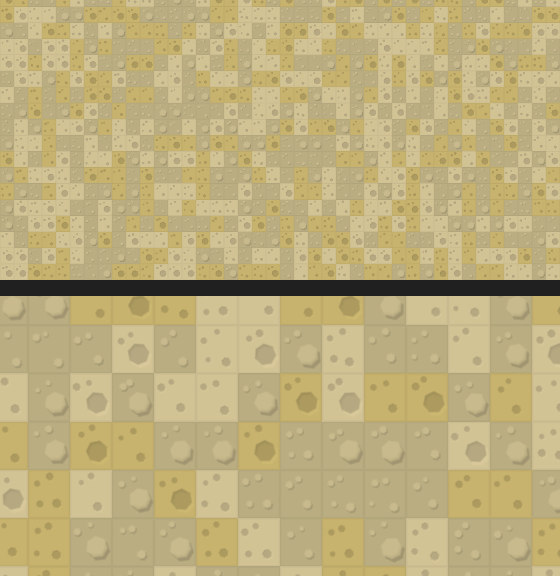
Top: the whole. Bottom: its middle third, enlarged.
Give the GLSL for this pattern, as a Shadertoy shader.

```glsl
// Sandy mosaic of three-tone tiles with faceted pits and raised pebbles.

const vec2  TILE = vec2(0.05, 0.05745);        // tile size, canvas height = 1
const vec3  GREY = vec3(0.73, 0.68, 0.51);
const vec3  CREAM = vec3(0.825, 0.765, 0.585);
const vec3  OCHRE = vec3(0.78, 0.70, 0.43);
const float GREY_SHARE = 0.36;
const float CREAM_SHARE = 0.33;
const float BIG_SHARE = 0.36;                  // tiles with a large stone
const float BIG_RADIUS = 0.235;                // radii in tile widths
const float SMALL_RADIUS = 0.075;
const float JITTER = 0.12;
const float PIT_SHADE = 0.865;
const float PEBBLE_SHADE = 1.075;
const float RIM_SHADE = 0.86;
const float SEAM_SHADE = 0.95;
const float SEAM_WIDTH = 0.025;
const float SIDES = 7.0;
const float TAU = 6.28319;
const vec2  LIGHT = vec2(-0.6, 0.8);

float hash(vec2 p) {
    return fract(sin(dot(p, vec2(127.1, 311.7))) * 43758.5453);
}

// Signed distance to a regular polygon, measured along its face normals
float polygon(vec2 p, float radius, float turn) {
    float sector = TAU / SIDES;
    float angle = atan(p.y, p.x + 1e-5) + turn;
    return length(p) * cos(mod(angle, sector) - 0.5 * sector) - radius;
}

// Shade one stone over the tile: sunken when raised is 0, convex when 1
vec3 addStone(vec3 color, vec3 base, vec2 p, float radius, float turn,
              float raised, float soft) {
    float d = polygon(p, radius, turn);
    float inside = smoothstep(0.5 * soft, -0.5 * soft, d);
    float facing = dot(p, LIGHT) / max(length(p), 1e-3);

    // Cast shadow for pebbles, faint lit lip for pits
    float shadow = polygon(p + LIGHT * radius * 0.4, radius, turn);
    float halo = smoothstep(0.5 * soft, -0.5 * soft, shadow);
    color = mix(color, base * mix(1.03, RIM_SHADE, raised), halo);

    // Body, darkened along the side turned away from the light
    float rim = smoothstep(-0.45 * radius, 0.0, d);
    float away = smoothstep(-0.2, 0.9, mix(facing, -facing, raised));
    vec3 body = base * mix(PIT_SHADE, PEBBLE_SHADE, raised);
    body *= mix(1.0, 0.92, rim * away);
    return mix(color, body, inside);
}

void mainImage(out vec4 fragColor, in vec2 fragCoord) {
    vec2 grid = fragCoord / iResolution.y / TILE;
    vec2 id = floor(grid);
    float aspect = TILE.y / TILE.x;
    vec2 size = vec2(1.0, aspect);
    vec2 p = fract(grid) * size;
    float pixel = 1.0 / (iResolution.y * TILE.x);
    float soft = max(pixel, 0.06);

    // Tile tone; grey tiles carry raised pebbles, the others pits
    float pick = hash(id + 3.7);
    float raised = step(pick, GREY_SHARE);
    vec3 base = pick < GREY_SHARE ? GREY
              : pick < GREY_SHARE + CREAM_SHARE ? CREAM : OCHRE;
    vec3 color = base;

    // Thin seams between tiles
    vec2 border = min(p, size - p);
    float seam = 1.0 - smoothstep(0.0, SEAM_WIDTH + 0.5 * soft, min(border.x, border.y));
    color *= mix(1.0, SEAM_SHADE, seam);

    // Small stones in four loose slots, the last replaced by a large one
    bool big = hash(id + 19.3) < BIG_SHARE;
    for (int i = 0; i < 4; i++) {
        float k = float(i);
        vec2 seed = id + 7.13 * (k + 1.0);
        vec2 shift = vec2(hash(seed), hash(seed + 41.9)) - 0.5;
        vec2 slot = i == 0 ? vec2(0.22, 0.70) : i == 1 ? vec2(0.47, 0.82)
                  : i == 2 ? vec2(0.24, 0.30) : vec2(0.68, 0.27);
        float radius = SMALL_RADIUS * mix(0.75, 1.2, hash(seed + 23.1));
        if (i == 2 && (big || hash(seed + 5.3) < 0.5)) continue;
        if (i == 3) {
            radius = big ? BIG_RADIUS : SMALL_RADIUS * 1.35;
            if (big) { slot = vec2(0.65, 0.39); shift *= 0.3; }
        }
        vec2 center = slot * size + JITTER * shift;
        color = addStone(color, base, p - center, radius,
                         TAU * hash(seed + 61.7), raised, soft);
    }
    fragColor = vec4(color, 1.0);
}
```
